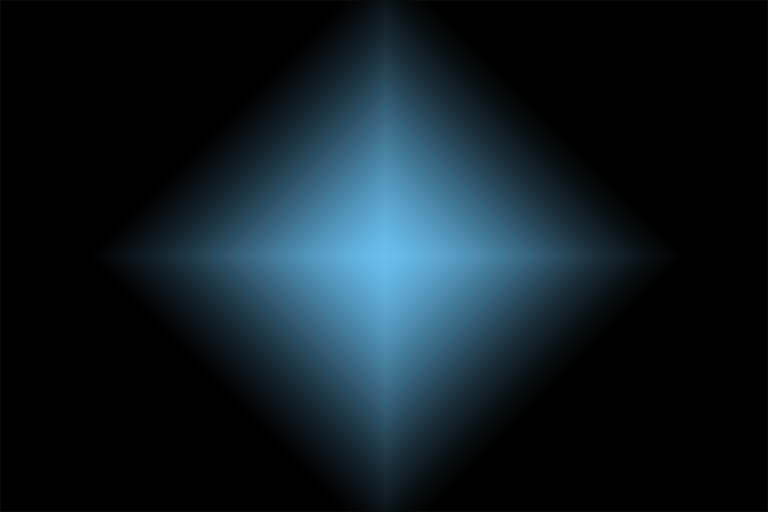
Reproduce this background procedurally as a WebGL 1 fragment shader.

```glsl
precision highp float;

// A soft blue diamond of light on black, brightest at its centre.
// Brightness falls with taxicab distance, which leaves faint ridges along
// both axes; a thin, dim frame runs around the canvas.

uniform vec2 u_resolution;

const vec3 GLOW_COLOR = vec3(0.415, 0.750, 0.940);
const vec3 FRAME_COLOR = vec3(0.045);
const vec2 GLOW_CENTER = vec2(0.5026, 0.5);  // fraction of the canvas
const float GLOW_RADIUS = 0.585;             // in canvas heights
const float FALLOFF_SOFTNESS = 0.5;          // 0 linear, 1 fully eased
const float FRAME_WIDTH = 0.002;             // in canvas heights

// Diamond light: 1 at the centre, 0 from the given radius outward.
float diamondGlow(vec2 offset, float radius) {
  float taxicab = abs(offset.x) + abs(offset.y);
  float linear = clamp(1.0 - taxicab / radius, 0.0, 1.0);
  float eased = smoothstep(0.0, 1.0, linear);
  return mix(linear, eased, FALLOFF_SOFTNESS);
}

// Coverage of a thin band along the canvas edges.
float frameMask(vec2 point, vec2 size, float pixel) {
  vec2 toEdge = min(point, size - point);
  float inset = min(toEdge.x, toEdge.y);
  return 1.0 - smoothstep(-0.5 * pixel, 0.5 * pixel, inset - FRAME_WIDTH);
}

void main() {
  // Coordinates measured in canvas heights
  float pixel = 1.0 / u_resolution.y;
  vec2 size = u_resolution * pixel;
  vec2 point = gl_FragCoord.xy * pixel;

  // Glow, then frame
  vec3 color = GLOW_COLOR * diamondGlow(point - GLOW_CENTER * size, GLOW_RADIUS);
  color = max(color, FRAME_COLOR * frameMask(point, size, pixel));

  gl_FragColor = vec4(color, 1.0);
}
```
